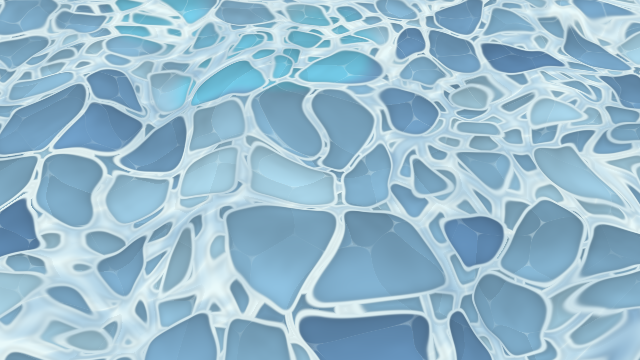
Write a WebGL 1 fragment shader that draws this texture.

```glsl
precision highp float;
// Icy ground seen at a slant: rounded blue pools between pale, folded snow walls.
uniform vec2 u_resolution;

const float HORIZON = 2.3;            // height at which the ground would vanish
const vec2 GROUND_SCALE = vec2(9.0, 20.7);
const float JITTER = 0.82;
const float CORNER_ROUNDING = 0.13;
const float WALL_THIN = 0.035;
const float WALL_WIDE = 0.20;
const float SMALL_POOL_FREQ = 2.15;
const float CRACK_FREQ = 1.5;
const vec3 SNOW_SHADE = vec3(0.53, 0.69, 0.81);
const vec3 SNOW_MID = vec3(0.71, 0.84, 0.91);
const vec3 SNOW_LIGHT = vec3(0.91, 0.975, 0.98);
const vec3 POOL_DEEP = vec3(0.37, 0.54, 0.70);
const vec3 POOL_MID = vec3(0.50, 0.68, 0.79);
const vec3 POOL_PALE = vec3(0.64, 0.80, 0.87);
const vec3 POOL_CYAN = vec3(0.42, 0.76, 0.86);

float hash(vec2 p) {
  vec3 a = fract(vec3(p.xyx) * 0.1031);
  a += dot(a, a.yzx + 33.33);
  return fract((a.x + a.y) * a.z);
}

vec2 hash2(vec2 p) {
  return vec2(hash(p), hash(p + 57.3));
}

float noise(vec2 p) {
  vec2 i = floor(p), f = fract(p);
  f = f * f * (3.0 - 2.0 * f);
  return mix(mix(hash(i), hash(i + vec2(1, 0)), f.x),
             mix(hash(i + vec2(0, 1)), hash(i + vec2(1, 1)), f.x), f.y);
}

float fbm(vec2 p) {
  return 0.55 * noise(p) + 0.3 * noise(p * 2.1 + 9.0) + 0.15 * noise(p * 4.3 + 21.0);
}

float smin(float a, float b, float k) {
  float h = max(k - abs(a - b), 0.0) / k;
  return min(a, b) - h * h * k * 0.25;
}

// Rounded Voronoi: x = distance to border, y = cell hash, zw = offset from seed
vec4 cells(vec2 p) {
  vec2 base = floor(p), f = fract(p), nearCell = vec2(0.0), nearSeed = vec2(0.0);
  float best = 9.0;
  for (int j = -1; j <= 1; j++)
    for (int i = -1; i <= 1; i++) {
      vec2 g = vec2(i, j);
      vec2 r = g + 0.5 + JITTER * (hash2(base + g) - 0.5) - f;
      float d = dot(r, r);
      if (d < best) { best = d; nearSeed = r; nearCell = g; }
    }
  float border = 1.0;
  for (int j = -2; j <= 2; j++)
    for (int i = -2; i <= 2; i++) {
      vec2 g = nearCell + vec2(i, j);
      vec2 r = g + 0.5 + JITTER * (hash2(base + g) - 0.5) - f;
      vec2 across = r - nearSeed;
      if (dot(across, across) > 0.0001)
        border = smin(border, dot(0.5 * (r + nearSeed), normalize(across)), CORNER_ROUNDING);
    }
  return vec4(border, hash(base + nearCell + 11.7), -nearSeed);
}

// Folded snow: soft planes broken by sharp slanting creases
vec3 snowColor(vec2 q, float wallCentre) {
  vec2 along = vec2(0.85 * q.x + 0.5 * q.y, 1.5 * q.y - 0.9 * q.x);
  float fold = fbm(along * vec2(0.8, 1.3) + 2.0 * noise(q * 0.8));
  float crease = 1.0 - abs(2.0 * noise(along * vec2(1.1, 1.9) + 1.5 * fold) - 1.0);
  float broad = noise(q * 0.55 + 31.0);
  float tone = 0.05 + 0.42 * fold + 0.38 * broad + 0.24 * pow(crease, 4.0) + 0.16 * wallCentre;
  vec3 c = mix(SNOW_SHADE, SNOW_MID, smoothstep(0.15, 0.5, tone));
  return mix(c, SNOW_LIGHT, smoothstep(0.45, 0.88, tone));
}

vec3 poolColor(vec2 q, float id, float depth, float rise) {
  vec3 c = mix(POOL_DEEP, POOL_MID, smoothstep(0.0, 0.45, id));
  c = mix(c, POOL_PALE, smoothstep(0.5, 1.0, id));
  c = mix(c, POOL_CYAN, 0.85 * smoothstep(0.62, 0.8, noise(q * 0.6 + 73.0)));
  c *= 1.05 - 0.16 * smoothstep(-0.4, 0.4, rise) + 0.14 * (fbm(q * 1.8) - 0.5);
  return c * (1.0 - 0.14 * exp(-max(depth, 0.0) / 0.045));
}

void main() {
  // Slanted ground plane, then a gentle warp
  vec2 p = gl_FragCoord.xy / u_resolution.y;
  float nearness = 1.0 / (HORIZON - p.y);
  vec2 q = GROUND_SCALE * nearness * vec2(p.x - 0.5 * u_resolution.x / u_resolution.y, 1.0) + vec2(40.0, 3.0);
  float soft = max(0.014, 0.8 * GROUND_SCALE.y * nearness * nearness / u_resolution.y);
  q += 0.75 * (vec2(noise(q * 0.8), noise(q * 0.8 + 17.0)) - 0.5);
  q += 0.12 * (vec2(noise(q * 2.7 + 5.0), noise(q * 2.7 + 47.0)) - 0.5);

  // Large pools, and small ones set into the wide walls
  vec4 big = cells(q);
  vec4 small = cells(q * SMALL_POOL_FREQ + 7.0);
  float wall = mix(WALL_THIN, WALL_WIDE, smoothstep(0.25, 0.7, noise(q * 0.75 + 3.0))) + 0.06 * big.y;
  float bigDepth = big.x - wall;
  float smallDepth = min((small.x - 0.10 - 0.2 * small.y) / SMALL_POOL_FREQ, -bigDepth - 0.045);
  float depth = max(bigDepth, smallDepth);
  bool isBig = bigDepth > smallDepth;
  float id = isBig ? big.y : 0.3 + 0.65 * fract(small.y * 7.0);
  float rise = isBig ? big.w : small.w;

  // Snow with contact shade, pools, faint cracks and bright rims
  vec3 snow = snowColor(q, exp(-big.x * big.x / 0.006));
  snow *= 1.0 - 0.07 * smoothstep(-0.10, -0.03, depth);
  vec3 pool = poolColor(q, id, depth, rise);
  vec4 facet = cells(q * CRACK_FREQ + 19.0);
  pool *= 0.95 + 0.10 * facet.y;
  float crack = 1.0 - smoothstep(0.0, 2.2 * soft, facet.x + 0.02);
  pool = mix(pool, SNOW_LIGHT, 0.4 * crack * noise(q * 2.0));
  vec3 color = mix(snow, pool, smoothstep(-soft, soft, depth));
  float rimOffset = (depth + 0.018) / (soft + 0.008);
  float rimStrength = 0.25 + 0.6 * noise(q * 1.6 + 63.0);
  color = mix(color, SNOW_LIGHT, rimStrength * exp(-rimOffset * rimOffset));
  gl_FragColor = vec4(clamp(color, 0.0, 1.0), 1.0);
}
```
